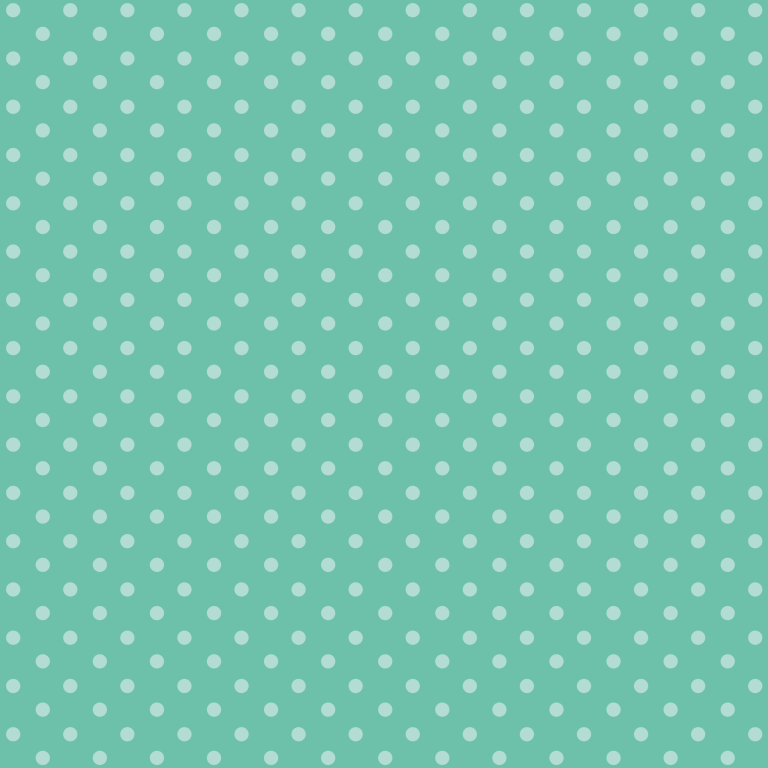
Write a WebGL 1 fragment shader that draws this pattern.

```glsl
precision highp float;

uniform vec2 u_resolution;

#define PERIOD vec2(0.07432, 0.06285)
#define FIRST_DOT vec2(0.0172, 0.9867)
#define STAGGER vec2(0.0385, -0.0308)
#define DOT_RADIUS 0.00925
#define EDGE_SOFTNESS 0.0009
#define GROUND_COLOR vec3(0.427, 0.757, 0.671)
#define DOT_COLOR vec3(0.702, 0.863, 0.824)

// Signed distance to the nearest dot of a rectangular lattice
float dotLattice(vec2 p, vec2 origin) {
    vec2 cell = fract((p - origin) / PERIOD + 0.5) - 0.5;
    return length(cell * PERIOD) - DOT_RADIUS;
}

void main() {
    vec2 uv = gl_FragCoord.xy / u_resolution;

    // Two interleaved lattices form the staggered rows
    float dist = min(dotLattice(uv, FIRST_DOT),
                     dotLattice(uv, FIRST_DOT + STAGGER));

    // Keep the edge at least about a pixel wide
    float edge = max(EDGE_SOFTNESS, 0.6 / min(u_resolution.x, u_resolution.y));
    float coverage = 1.0 - smoothstep(-edge, edge, dist);

    gl_FragColor = vec4(mix(GROUND_COLOR, DOT_COLOR, coverage), 1.0);
}
```
